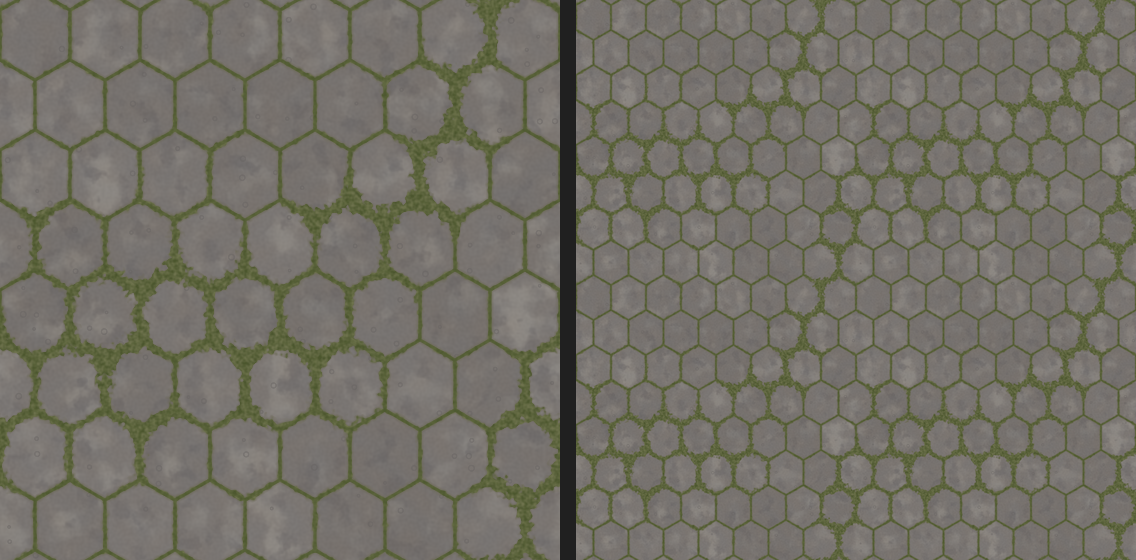
Left: one tile. Right: repeated 2 by 2.
Write a WebGL 2 fragment shader that draws this texture.

```glsl
#version 300 es
precision highp float;
// Weathered hexagonal paving stones with moss creeping out of the joints.

uniform vec2 u_resolution;
out vec4 fragColor;

const float TILES = 8.0;             // tiles across and rows up (even)
const float JOINT_HALF = 0.022;      // half width of a bare joint, in tiles
const float MOSS_HALF = 0.082;       // half width of an overgrown joint
const float RAGGED = 0.15;           // raggedness of the moss outline
const float FRINGE = 0.045;          // soiled rim around the moss
const float SPOT_GRID = 40.0;        // cells of the pitted spots
const vec3 STONE_DARK = vec3(0.435, 0.418, 0.412);
const vec3 STONE_MID = vec3(0.472, 0.453, 0.440);
const vec3 STONE_LIGHT = vec3(0.550, 0.532, 0.510);
const vec3 SOIL = vec3(0.430, 0.415, 0.350);
const vec3 MOSS_DARK = vec3(0.285, 0.330, 0.165);
const vec3 MOSS_LIGHT = vec3(0.430, 0.450, 0.295);
const vec3 JOINT = vec3(0.320, 0.360, 0.200);
const vec2 SLOPE = vec2(0.5, 0.8660254);   // normal of the slanted sides
const float TAU = 6.2831853;

vec2 hash2(vec2 cell) {
  uvec2 q = uvec2(ivec2(cell)) * 1664525u + 1013904223u;
  q.x += q.y * 1664525u;
  q.y += q.x * 1664525u;
  q ^= q >> 16u;
  q.x += q.y * 1664525u;
  q.y += q.x * 1664525u;
  q ^= q >> 16u;
  return vec2(q & 65535u) / 65535.0;
}

float gradientDot(vec2 cell, vec2 offset, float period) {
  float angle = TAU * hash2(mod(cell, period)).x;
  return dot(vec2(cos(angle), sin(angle)), offset);
}

// Gradient noise, about -0.7 to 0.7, wrapping after a whole period
float noise(vec2 p, float period) {
  vec2 i = floor(p), f = p - i;
  vec2 w = f * f * f * (f * (f * 6.0 - 15.0) + 10.0);
  vec2 e = vec2(1.0, 0.0);
  return mix(
    mix(gradientDot(i, f, period), gradientDot(i + e, f - e, period), w.x),
    mix(gradientDot(i + e.yx, f - e.yx, period), gradientDot(i + 1.0, f - 1.0, period), w.x),
    w.y);
}

float fbm(vec2 p, float period) {
  float sum = 0.0, gain = 1.0;
  for (int k = 0; k < 4; k++) {
    sum += gain * noise(p, period);
    p *= 2.0; period *= 2.0; gain *= 0.5;
  }
  return sum;
}

float smoothMin(float a, float b, float k) {
  float h = max(k - abs(a - b), 0.0) / k;
  return min(a, b) - 0.25 * h * h * k;
}

// Distances to the upright, the near and the far slanted sides
vec3 hexSides(vec2 p) {
  p = abs(p);
  float reach = dot(vec2(0.25, 0.5), vec2(SLOPE.x * 2.0, SLOPE.y * 2.0)) * 0.5 + 0.0;
  reach = 0.25 * SLOPE.x + 0.5 * SLOPE.y;
  return vec3(0.5 - p.x, reach - dot(p, SLOPE), reach - dot(vec2(-p.x, p.y), SLOPE));
}

vec3 stoneColor(vec2 local, vec2 id, float edge) {
  vec2 seed = hash2(id * 2.0 + 11.0);
  vec2 q = local + floor(seed * 200.0) + seed.yx;
  float cloud = fbm(q * 2.0, 4096.0) + 0.20 * (seed.x - 0.5);
  float bright = smoothstep(0.0, 0.75, cloud + 0.22 * smoothstep(0.0, 0.45, edge));
  float stain = smoothstep(0.08, 0.55, fbm(q * 2.6 + 57.0, 4096.0));
  vec3 color = mix(STONE_MID, STONE_LIGHT, bright * mix(0.45, 0.9, seed.y));
  color = mix(color, STONE_DARK, 0.75 * stain);
  color += vec3(0.010, 0.0, -0.010) * noise(q * 3.0 + 19.0, 4096.0);
  return color + 0.022 * (seed.x - 0.5);
}

// Sparse faint rings
float spots(vec2 uv) {
  vec2 g = uv * SPOT_GRID, cell = floor(g);
  vec2 h = hash2(cell + 301.0), shift = hash2(cell + 907.0);
  float radius = mix(0.08, 0.20, h.y);
  float d = abs(length(g - cell - mix(vec2(0.3), vec2(0.7), shift)) - radius);
  return step(h.x, 0.10) * (1.0 - smoothstep(0.02, 0.09, d));
}

void main() {
  vec2 uv = gl_FragCoord.xy / u_resolution;
  vec2 p = uv * TILES;
  float aa = TILES / min(u_resolution.x, u_resolution.y);

  // Two interleaved lattices of centres; the containing hexagon wins
  vec2 pitch = vec2(1.0, 2.0), startA = vec2(0.0, 0.5), startB = vec2(0.5, 1.5);
  vec2 centerA = startA + pitch * floor((p - startA) / pitch + 0.5);
  vec2 centerB = startB + pitch * floor((p - startB) / pitch + 0.5);
  vec3 sidesA = hexSides(p - centerA), sidesB = hexSides(p - centerB);
  bool inA = min(sidesA.x, sidesA.y) > min(sidesB.x, sidesB.y);
  vec2 center = inA ? centerA : centerB;
  vec3 sides = inA ? sidesA : sidesB;
  float edge = min(sides.x, sides.y);
  float rounded = smoothMin(smoothMin(sides.x, sides.y, 0.24), sides.z, 0.24);

  // Moss follows a winding diagonal band, broken up by noise
  float band = cos(TAU * (uv.y - uv.x - 0.06 - 0.2 * cos(TAU * (uv.x - 0.1))));
  float growth = smoothstep(-0.25, 0.85, 0.5 * band + 1.1 * noise(uv * 7.0, 7.0));
  float ragged = noise(uv * 56.0, 56.0) + 0.7 * noise(uv * 120.0, 120.0);
  float outline = mix(edge, rounded, growth) - mix(JOINT_HALF, MOSS_HALF, growth)
    + RAGGED * mix(0.22, 0.75, growth) * ragged;
  float moss = 1.0 - smoothstep(-aa, aa, outline);
  float joint = 1.0 - smoothstep(-0.7 * aa, 0.7 * aa, edge - JOINT_HALF);
  float fringe = 1.0 - smoothstep(0.0, FRINGE, min(outline, edge - JOINT_HALF));

  // Stone, soiled rim, joint, then leafy moss
  vec3 color = stoneColor(p - center, mod(center, TILES), edge);
  color += 0.018 * noise(uv * 160.0, 160.0);
  color = mix(color, STONE_DARK * 0.93, 0.45 * spots(uv));
  color = mix(color, SOIL, 0.6 * fringe);
  float leaf = 0.5 + 0.75 * noise(uv * 104.0, 104.0) + 0.6 * noise(uv * 190.0, 190.0);
  vec3 mossColor = mix(MOSS_DARK, MOSS_LIGHT, clamp(leaf, 0.0, 1.0));
  color = mix(color, mossColor, 0.92 * moss);
  vec3 jointColor = mix(JOINT, mossColor, 0.35 + 0.5 * growth);
  color = mix(color, jointColor, joint * mix(0.95, 0.6, growth));
  fragColor = vec4(color, 1.0);
}
```
